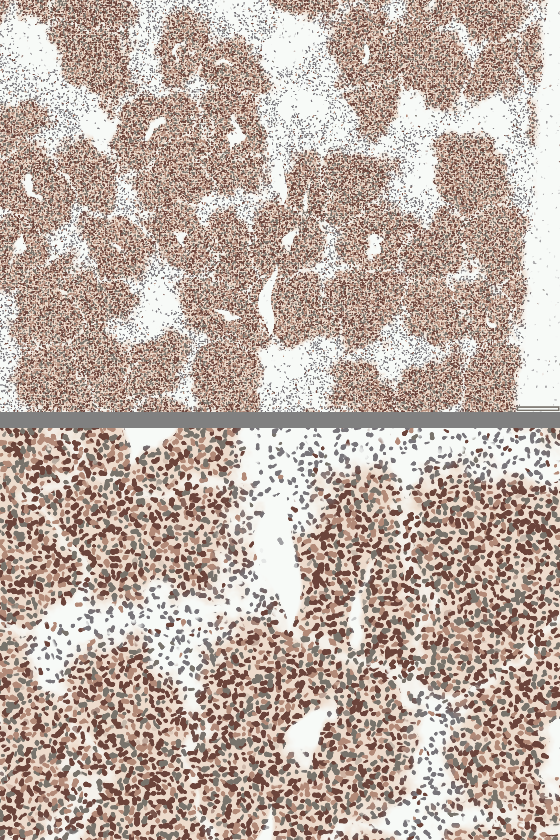
Top: the whole. Bottom: its middle third, enlarged.
A Shadertoy shader for this texture:

```glsl
// Stained tissue section: grainy brown lobes in pale speckled stroma, with clefts and a bare margin.

const vec3 PAPER = vec3(0.97, 0.98, 0.97);
const vec3 TAN   = vec3(0.93, 0.86, 0.80);
const vec3 UMBER = vec3(0.42, 0.265, 0.23);
const vec3 RUST  = vec3(0.70, 0.54, 0.47);
const vec3 SLATE = vec3(0.47, 0.45, 0.42);
const vec3 GREY  = vec3(0.47, 0.46, 0.48);

const float LOBES_PER_HEIGHT  = 6.3;
const float GRAINS_PER_HEIGHT = 190.0;

vec3 hash3(vec2 p) {
    vec3 q = fract(vec3(p.xyx) * vec3(0.1031, 0.1030, 0.0973));
    q += dot(q, q.yxz + 33.33);
    return fract((q.xxy + q.yzz) * q.zyx);
}

mat2 rotation(float a) {
    float c = cos(a), s = sin(a);
    return mat2(c, -s, s, c);
}

// Layered sines, roughly -1 to 1
float waves(vec2 p) {
    float sum = 0.0, amp = 0.5;
    for (int i = 0; i < 4; i++) {
        sum += amp * sin(p.x + 1.3 * sin(p.y)) * cos(p.y + 0.9 * sin(p.x));
        p = rotation(0.9) * p * 1.9 + 2.7;
        amp *= 0.6;
    }
    return sum;
}

// Cellular lobes: x nearest lobe depth, y second depth, z lumen depth, w empty area
vec4 lobeField(vec2 p) {
    vec2 cell = floor(p);
    vec4 field = vec4(-2.0);
    for (int j = -1; j <= 1; j++)
    for (int i = -1; i <= 1; i++) {
        vec2 id = cell + vec2(i, j);
        vec3 place = hash3(id + 17.0), kind = hash3(id + 91.0);
        vec2 q = rotation(1.57 + 2.4 * (place.z - 0.5)) * (p - id - 0.2 - 0.6 * place.xy);
        float radius = mix(0.43, 0.67, kind.y);
        float depth = radius - length(q * vec2(0.78, 1.15));
        if (kind.x < 0.13) {
            field.w = max(field.w, depth);
            continue;
        }
        field.y = max(field.y, min(field.x, depth));
        field.x = max(field.x, depth);
        if (kind.z < 0.35)
            field.z = max(field.z, 0.04 + 0.05 * kind.y - length(q * vec2(0.35, 1.3)));
    }
    return field;
}

// Winding chain of narrow clefts; positive inside
float cleftDepth(vec2 uv) {
    float centre = mix(0.46, 0.535, uv.y) + 0.008 * sin(40.0 * uv.y);
    float swell = 0.2 + sin(27.0 * uv.y + 1.2 * sin(9.0 * uv.y));
    float ends = smoothstep(0.12, 0.17, uv.y) * smoothstep(0.92, 0.86, uv.y);
    return 0.010 * swell * ends - abs(uv.x - centre) - 0.004 * (1.0 - ends);
}

// Layers one irregular speckle per cell over the ground colour
vec3 addGrains(vec3 ground, vec2 p, float density, float lobe, float warmth, float blur) {
    vec2 cell = floor(p);
    for (int j = -1; j <= 1; j++)
    for (int i = -1; i <= 1; i++) {
        vec2 id = cell + vec2(i, j);
        vec3 place = hash3(id), kind = hash3(id + 431.0);
        float radius = mix(mix(0.24, 0.48, place.z), mix(0.28, 0.60, place.z), lobe);
        vec2 q = rotation(40.0 * kind.y) * (p - id - 0.1 - 0.8 * place.xy);
        float dist = length(q * vec2(0.78, 1.25)) + 0.06 * sin(7.0 * q.x + 30.0 * kind.z);
        float cover = 1.0 - smoothstep(radius - blur, radius + blur, dist);
        cover *= smoothstep(-0.04, 0.04, density - kind.x);
        vec3 brown = kind.y < 0.46 + warmth ? UMBER : (kind.y < 0.72 ? RUST : SLATE);
        vec3 ink = mix(GREY, brown, max(lobe, step(0.85, kind.z)));
        ground = mix(ground, ink, cover);
    }
    return ground;
}

float boxDistance(vec2 p, vec2 halfSize) {
    vec2 d = abs(p) - halfSize;
    return max(d.x, d.y);
}

void mainImage(out vec4 fragColor, in vec2 fragCoord) {
    vec2 uv = fragCoord / iResolution.xy;
    vec2 p = fragCoord / iResolution.y;
    float pixel = 1.0 / iResolution.y;

    // Ragged lobe outlines
    vec2 warp = vec2(waves(p * 19.0), waves(p.yx * 19.0 + 5.0));
    vec4 field = lobeField(p * LOBES_PER_HEIGHT + 0.24 * warp + 3.0);
    float fray = 0.07 * waves(p * 110.0);
    float lobe = smoothstep(-0.07, 0.09, field.x + fray);
    float seam = smoothstep(0.0, 0.11, field.x - field.y + fray);

    // Bare spaces: lumens, clefts and the right margin
    float lumen = smoothstep(-0.03, 0.03, field.z + 0.3 * fray);
    float cleft = smoothstep(-0.0015, 0.0015, cleftDepth(uv));
    float edge = mix(0.925, 0.975, uv.y) + 0.012 * waves(vec2(uv.y * 18.0, 2.0));
    float margin = smoothstep(-0.012, 0.008, uv.x - edge);
    float tissue = (1.0 - lumen) * (1.0 - cleft) * (1.0 - margin);

    // Speckle density in stroma and lobes
    float strands = waves(vec2(p.x * 46.0 + 14.0 * p.y, p.y * 24.0));
    float stroma = clamp(0.47 + 0.42 * strands, 0.14, 0.85);
    stroma *= 1.0 - 0.93 * smoothstep(0.08, 0.25, field.w + fray);
    float density = mix(stroma, mix(0.62, 0.96, seam), lobe) * tissue + 0.015;
    float warmth = 0.12 * waves(p * 5.0 + 1.0);

    vec3 ground = mix(PAPER, TAN, lobe * tissue * mix(0.3, 1.0, seam));
    float blur = 0.5 * GRAINS_PER_HEIGHT * pixel;
    vec3 color = addGrains(ground, p * GRAINS_PER_HEIGHT, density, lobe * tissue, warmth, blur);

    // Small outlined bar in the lower right corner
    vec2 corner = vec2(iResolution.x * pixel, 0.0);
    float bar = boxDistance(p - corner - vec2(-0.053, 0.008), vec2(0.05, 0.004));
    color = mix(color, PAPER, smoothstep(pixel, 0.0, bar));
    color = mix(color, SLATE, smoothstep(pixel, 0.0, abs(bar) - 0.0006));

    fragColor = vec4(color, 1.0);
}
```
